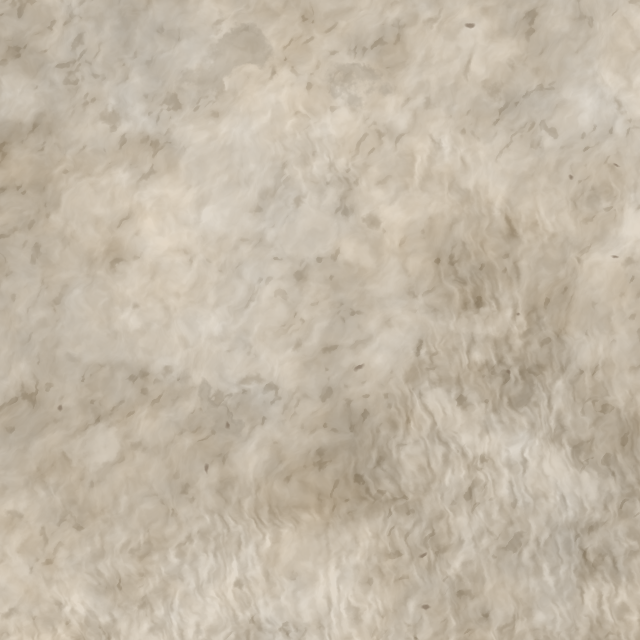
This texture is drawn by a three.js fragment shader. Its source:

```glsl
// Weathered beige stone: soft clouds, slanted grain, rough patches, grey chips and small pits.
varying vec2 vUv;

const vec3 SHADE = vec3(0.595, 0.54, 0.455);
const vec3 CHALK = vec3(0.86, 0.823, 0.765);
const vec3 CHIP_GREY = vec3(0.68, 0.64, 0.575);
const vec3 PIT_BROWN = vec3(0.47, 0.40, 0.33);
const vec3 WARM_SHIFT = vec3(0.03, 0.0, -0.04);

float hash(vec2 p) {
  vec3 q = fract(p.xyx * 0.1031);
  q += dot(q, q.yzx + 33.33);
  return fract((q.x + q.y) * q.z);
}

vec2 hash2(vec2 p) {
  return vec2(hash(p), hash(p + 71.7));
}

mat2 rotation(float angle) {
  float c = cos(angle), s = sin(angle);
  return mat2(c, s, -s, c);
}

// Value noise, centred on zero
float noise(vec2 p) {
  vec2 i = floor(p), f = fract(p);
  vec2 u = f * f * f * (f * (f * 6.0 - 15.0) + 10.0);
  float low = mix(hash(i), hash(i + vec2(1.0, 0.0)), u.x);
  float high = mix(hash(i + vec2(0.0, 1.0)), hash(i + 1.0), u.x);
  return mix(low, high, u.y) - 0.5;
}

float fbm(vec2 p) {
  float sum = 0.0, weight = 0.5;
  for (int i = 0; i < 5; i++) {
    sum += weight * noise(p);
    p = rotation(0.7) * p * 2.03 + 17.3;
    weight *= 0.52;
  }
  return sum;
}

// Noise drawn out along one direction
float grain(vec2 p, float angle, vec2 frequency) {
  vec2 q = rotation(angle) * p * frequency;
  return noise(q) + 0.5 * noise(q * 1.9 + 8.1);
}

// Scattered soft-edged spots; share is the fraction of cells filled
float spots(vec2 p, float cells, float share, float radius, float edge, float seed) {
  vec2 home = floor(p * cells);
  float cover = 0.0;
  for (int y = -1; y <= 1; y++) {
    for (int x = -1; x <= 1; x++) {
      vec2 cell = home + vec2(float(x), float(y));
      vec2 rnd = hash2(cell + seed);
      vec2 away = p - (cell + 0.2 + 0.6 * hash2(cell + seed + 19.0)) / cells;
      away = rotation(rnd.y * 3.0) * away * vec2(0.8, 1.35);
      float size = radius * mix(0.5, 1.0, rnd.y);
      float spot = 1.0 - smoothstep(size - edge, size + edge, length(away));
      cover = max(cover, spot * step(rnd.x, share));
    }
  }
  return cover;
}

void main() {
  vec2 p = vUv;
  vec2 drift = vec2(fbm(p * 5.0 + 3.0), fbm(p * 5.0 + 41.0));
  vec2 ripple = vec2(fbm(p * 24.0 + 9.0), fbm(p * 24.0 + 57.0));
  vec2 warped = p + 0.10 * drift + 0.025 * ripple;

  // Broad clouds, finer mottling and a crumbly surface
  float clouds = fbm(warped * 3.8 + 12.0);
  float mottles = fbm(warped * vec2(15.0, 13.0) + 30.0);
  float crumbs = fbm(rotation(0.5) * warped * vec2(48.0, 34.0) + 55.0);
  float rough = smoothstep(0.0, 0.3, fbm(warped * 4.0 + 83.0) + 0.45 * (p.x - p.y) - 0.02);

  // Grain leans one way on smooth stone and the other on rough stone
  vec2 grainPos = p + 0.02 * drift + 0.03 * ripple;
  float fine = grain(grainPos, 0.65, vec2(88.0, 50.0));
  vec2 coarse = vec2(88.0, 42.0);
  float ridge = grain(grainPos, -0.35, coarse);
  float relief = ridge - grain(grainPos + vec2(0.006, -0.004), -0.35, coarse);

  float tone = 0.69 + 0.80 * clouds + 0.55 * mottles + 0.34 * crumbs;
  tone += fine * mix(0.17, 0.08, rough);
  tone += rough * (0.22 * ridge + 0.30 * relief - 0.10);

  // Sparse dark flecks where fine grain dips deepest
  float flecks = smoothstep(0.26, 0.5, -fine) * smoothstep(-0.1, 0.15, -mottles);
  tone -= 0.22 * flecks;
  vec3 color = mix(SHADE, CHALK, clamp(tone, -0.15, 1.06));

  // Warm and cool stains
  float warmth = fbm(warped * 4.5 + 140.0) + 0.6 * fbm(p * 26.0 + 63.0);
  color += WARM_SHIFT * warmth;

  // Worn grey chips and pale flakes with ragged outlines
  vec2 ragged = p + 0.12 * drift + 0.10 * ripple;
  float chips = spots(ragged, 4.0, 0.22, 0.055, 0.010, 5.0);
  float chipLip = spots(ragged + vec2(0.004, 0.005), 4.0, 0.22, 0.055, 0.010, 5.0);
  float flakes = spots(ragged, 5.0, 0.22, 0.05, 0.014, 47.0);
  color = mix(color, CHIP_GREY + 0.08 * mottles + 0.05 * crumbs, 0.5 * chips);
  color -= 0.06 * max(chips - chipLip, 0.0);
  color = mix(color, CHALK + 0.06 * crumbs, 0.4 * flakes);

  // Small ragged smudges and dark pits
  vec2 pitted = p + 0.06 * ripple;
  float smudges = spots(pitted, 16.0, 0.16, 0.011, 0.007, 91.0);
  float pits = spots(p + 0.02 * ripple, 13.0, 0.10, 0.005, 0.0025, 123.0);
  color = mix(color, SHADE, 0.4 * smudges);
  color = mix(color, PIT_BROWN, 0.6 * pits);

  gl_FragColor = vec4(color, 1.0);
}
```
